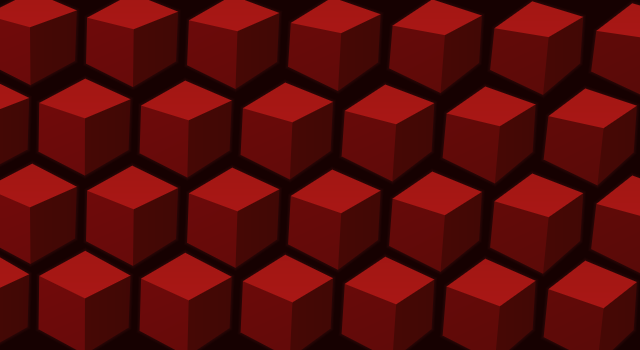
This pattern is drawn by a Shadertoy shader. Its source:

```glsl
#define COLUMNS 6.17
#define ROWS 4
#define ROW_PITCH 0.868
#define ROW_SHIFT 0.53
#define FIRST_CUBE vec2(0.289, 3.117)
#define ROW_SLOPE 0.019
#define TOP_RED vec3(0.65, 0.09, 0.08)
#define LEFT_RED vec3(0.43, 0.04, 0.04)
#define LEFT_DIM vec3(0.36, 0.04, 0.03)
#define RIGHT_RED vec3(0.26, 0.03, 0.02)
#define GAP_DARK vec3(0.085, 0.005, 0.005)
#define GAP_RIM vec3(0.15, 0.02, 0.02)

// Signed distance to the line a-b, positive on its left side
float lineDist(vec2 p, vec2 a, vec2 b) {
    vec2 e = normalize(b - a);
    return dot(p - a, vec2(-e.y, e.x));
}

float cover(float d, float px) {
    return clamp(0.5 + d / px, 0.0, 1.0);
}

// Cube seen from its front corner at p = 0; u runs across, row runs down.
// Returns the face colour and the distance to the outline.
vec4 cube(vec2 p, float u, float row, float px) {
    // Corners drift with position to give the perspective
    vec2 top    = vec2( 0.032 - 0.221 * u,  0.345 + 0.038 * row);
    vec2 left   = vec2(-0.426 - 0.112 * u,  0.120 + 0.034 * row - 0.040 * u);
    vec2 right  = vec2( 0.458 - 0.145 * u,  0.161 + 0.018 * row + 0.040 * u);
    vec2 bottom = vec2( 0.008 - 0.072 * u, -0.558 + 0.006 * row);
    vec2 lowL   = vec2(-0.426 - 0.161 * u, -0.337 + 0.012 * row + 0.024 * u);
    vec2 lowR   = vec2( 0.442 - 0.161 * u, -0.329 + 0.012 * row + 0.088 * u);

    float upper = max(lineDist(p, left, top), lineDist(p, top, right));
    float sides = max(lineDist(p, right, lowR), lineDist(p, lowL, left));
    float lower = max(lineDist(p, lowR, bottom), lineDist(p, bottom, lowL));
    float outline = max(upper, max(sides, lower));

    // Face masks from the three inner edges
    vec2 corner = vec2(0.0);
    float onTop = min(lineDist(p, left, corner), lineDist(p, corner, right));
    float onLeft = lineDist(p, bottom, corner);

    // Soft light falling off across the canvas and along each face
    vec3 leftFace = mix(LEFT_RED, LEFT_DIM, clamp(u + 0.2 * p.x, 0.0, 1.0));
    leftFace *= 1.0 + 0.08 * (p.y + 0.2);
    vec3 rightFace = RIGHT_RED * (1.06 - 0.2 * p.x);
    vec3 topFace = TOP_RED * (1.02 - 0.1 * p.y);

    vec3 color = mix(rightFace, leftFace, cover(onLeft, px));
    color = mix(color, topFace, cover(onTop, px));
    return vec4(color, outline);
}

void mainImage(out vec4 fragColor, in vec2 fragCoord) {
    float px = COLUMNS / iResolution.x;
    vec2 p = fragCoord * px;
    vec3 faces = vec3(0.0);
    float nearest = 1e3;

    // Staggered rows; test the cubes on either side of the point
    for (int r = 0; r < ROWS; r++) {
        float row = float(r);
        float startX = FIRST_CUBE.x + ROW_SHIFT * mod(row, 2.0);
        for (int k = 0; k < 2; k++) {
            float x = startX + floor(p.x - startX) + float(k);
            float y = FIRST_CUBE.y - ROW_PITCH * row - ROW_SLOPE * x;
            vec4 c = cube(p - vec2(x, y), x / COLUMNS, row, px);
            if (c.w < nearest) {
                nearest = c.w;
                faces = c.rgb;
            }
        }
    }

    // Dark gaps with a faint red rim
    vec3 gap = mix(GAP_RIM, GAP_DARK, smoothstep(0.0, 0.035, nearest));
    fragColor = vec4(mix(gap, faces, cover(-nearest, px)), 1.0);
}
```
